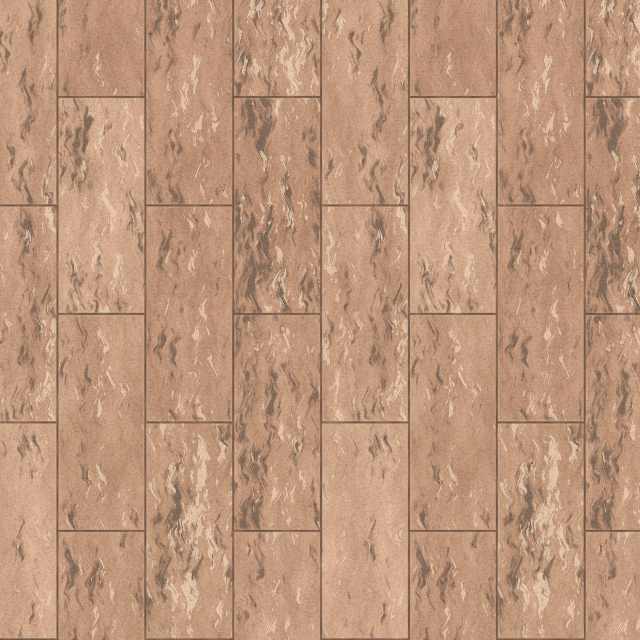
This texture is drawn by a WebGL 1 fragment shader. Its source:

```glsl
precision highp float;
// Weathered terracotta planks in staggered columns, with streaked dark and pale wear.
uniform vec2 u_resolution;

const vec2 TILE = vec2(0.1373, 0.339);
const vec2 ORIGIN = vec2(-0.0475, 0.001);
const float COLUMNS_PER_REPEAT = 4.0;
const float SEAM_HALF_WIDTH = 0.0012;

const vec3 CLAY_DEEP = vec3(0.71, 0.54, 0.43);
const vec3 CLAY_LIGHT = vec3(0.83, 0.675, 0.56);
const vec3 SOOT = vec3(0.54, 0.42, 0.345);
const vec3 CHAR = vec3(0.43, 0.36, 0.31);
const vec3 CREAM = vec3(0.91, 0.81, 0.70);
const vec3 SEAM = vec3(0.40, 0.30, 0.24);

vec2 hash2(vec2 p) {
  vec2 q = vec2(dot(p, vec2(127.1, 311.7)), dot(p, vec2(269.5, 183.3)));
  return fract(sin(q) * 43758.55);
}

// Cellular noise: high at scattered cell centres.
float cells(vec2 p) {
  vec2 base = floor(p);
  vec2 f = p - base;
  float nearest = 2.0;
  for (int y = -1; y <= 1; y++) {
    for (int x = -1; x <= 1; x++) {
      vec2 o = vec2(float(x), float(y));
      vec2 d = o + hash2(base + o) - f;
      nearest = min(nearest, dot(d, d));
    }
  }
  return 1.0 - sqrt(nearest);
}

// Layered sines that bend cell outlines into ragged shapes.
vec2 ragged(vec2 p) {
  p += vec2(0.0035, 0.008) * sin(p.yx * vec2(83.0, 131.0));
  return p + vec2(0.0018, 0.004) * sin(p.yx * vec2(237.0, 389.0) + 1.7);
}

// Layered cells, stretched upright and growing grainier with each octave.
float streaks(vec2 p, vec2 scale) {
  float sum = 0.0;
  float total = 0.0;
  float weight = 1.0;
  for (int i = 0; i < 4; i++) {
    sum += weight * cells(p * scale + float(i) * 17.3);
    total += weight;
    scale *= vec2(1.9, 2.3);
    weight *= 0.8;
  }
  return sum / total;
}

vec4 oneHot(float i) {
  return vec4(equal(vec4(0.0, 1.0, 2.0, 3.0), vec4(i)));
}

// Reads a per-tile value: matrix columns are plank columns, entries run upward.
float tileValue(mat4 values, vec2 id) {
  return dot(values * oneHot(id.x), oneHot(id.y));
}

// Soft preference for wear along an upright band of the tile.
float band(float x, float centre) {
  return 0.05 * cos(6.2832 * (x - centre));
}

float wearMask(float field, float amount, float softness) {
  float threshold = mix(0.70, 0.52, amount);
  return smoothstep(threshold, threshold + softness, field);
}

// Clay body with soot streaks, charred cores and chipped cream patches.
vec3 plank(vec2 uv, vec2 id) {
  mat4 tone = mat4(0.75, 0.42, 0.45, 0.4,  0.25, 0.32, 0.70, 0.18,
                   0.35, 0.20, 0.18, 0.2,  0.42, 0.30, 0.18, 0.3);
  mat4 soot = mat4(0.08, 0.45, 0.40, 0.2,  0.50, 0.20, 0.50, 0.20,
                   0.65, 0.30, 0.35, 0.2,  0.22, 0.70, 0.85, 0.55);
  mat4 chips = mat4(0.15, 0.50, 0.25, 0.2,  0.20, 0.25, 0.45, 0.10,
                    0.70, 0.22, 0.35, 0.2,  0.20, 0.35, 0.40, 0.65);
  vec2 p = ragged(uv * TILE + id * vec2(7.31, 3.17));
  float centre = 0.22 + 0.45 * step(id.x, 0.5);

  vec3 color = mix(CLAY_DEEP, CLAY_LIGHT, tileValue(tone, id));
  color += 0.22 * (streaks(p + 5.7, vec2(20.0, 4.0)) - 0.53);

  float sootField = streaks(p, vec2(32.0, 6.0)) + band(uv.x, centre);
  float sootAmount = tileValue(soot, id);
  color = mix(color, SOOT, 0.68 * wearMask(sootField, sootAmount, 0.15));
  color = mix(color, CHAR, 0.6 * wearMask(sootField - 0.11, sootAmount, 0.08));

  float chipField = streaks(p + 31.4, vec2(44.0, 10.0)) + band(uv.x, centre + 0.35);
  return mix(color, CREAM, 0.75 * wearMask(chipField - 0.045, tileValue(chips, id), 0.11));
}

void main() {
  vec2 p = gl_FragCoord.xy / u_resolution.y;
  float pixel = 1.0 / u_resolution.y;

  // Staggered grid: every other column shifts by half a plank.
  vec2 grid = (p - ORIGIN) / TILE;
  float column = floor(grid.x);
  grid.y += 0.5 * mod(column, 2.0);
  vec2 uv = fract(grid);
  vec2 id = vec2(mod(column, COLUMNS_PER_REPEAT), mod(floor(grid.y), 4.0));

  vec3 color = plank(uv, id);

  // Sandy surface grain at two sizes.
  float grain = cells(p * 340.0) + 0.6 * cells(p.yx * 190.0) - 0.85;
  color += 0.085 * grain;

  // Worn pale lip, then the narrow dark joint.
  vec2 edge = min(uv, 1.0 - uv) * TILE;
  float d = min(edge.x, edge.y);
  float wear = cells(p * vec2(38.0, 24.0));
  float lip = 1.0 - smoothstep(0.002, 0.006, d);
  color = mix(color, CLAY_LIGHT, 0.5 * lip * wear);
  float joint = 1.0 - smoothstep(SEAM_HALF_WIDTH - 0.5 * pixel, SEAM_HALF_WIDTH + pixel, d);
  color = mix(color, SEAM, joint * (0.55 + 0.4 * wear));

  gl_FragColor = vec4(clamp(color, 0.0, 1.0), 1.0);
}
```
